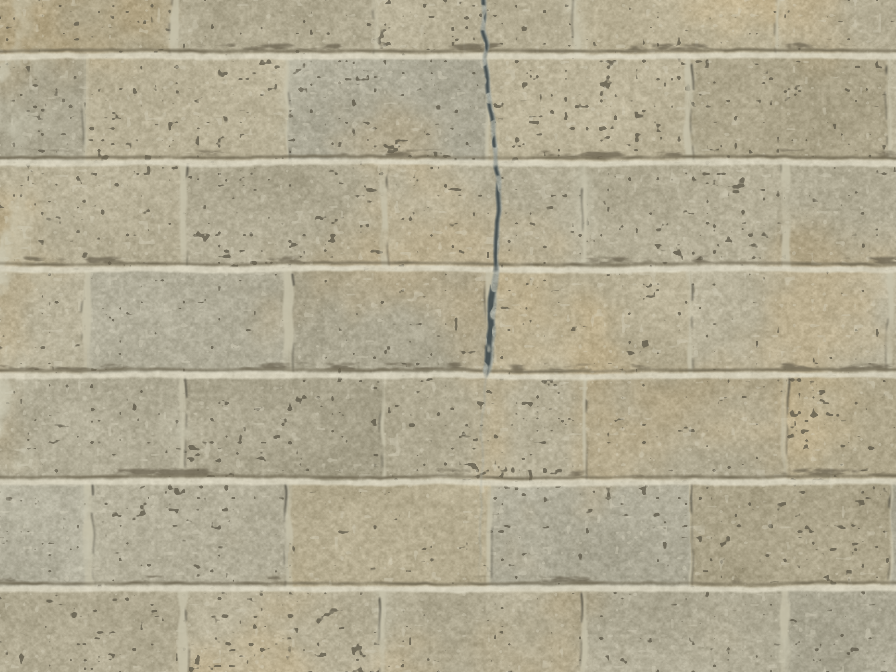
A Shadertoy shader for this texture:

```glsl
// Weathered concrete block wall in running bond: pale bed joints with shadow
// lines, patchy head joints, pitted blocks and one blue-grey vertical crack.
// Distances are in canvas heights; noise layers add grain, stains and wear.

float hash(vec2 p) {
    vec3 q = fract(vec3(p.xyx) * 0.1031);
    q += dot(q, q.yzx + 33.33);
    return fract((q.x + q.y) * q.z);
}

float noise(vec2 p) {
    vec2 i = floor(p), f = fract(p);
    f = f * f * (3.0 - 2.0 * f);
    return mix(mix(hash(i), hash(i + vec2(1, 0)), f.x),
               mix(hash(i + vec2(0, 1)), hash(i + vec2(1, 1)), f.x), f.y);
}

float fbm(vec2 p) {
    float sum = 0.0, amp = 0.5;
    for (int i = 0; i < 4; i++) {
        sum += amp * noise(p);
        p = p * 2.03 + 17.3;
        amp *= 0.5;
    }
    return sum / 0.9375;
}

// Soft-edged band of the given half width around zero
float band(float d, float halfWidth) {
    float soft = 0.0015 + 0.7 / iResolution.y;
    return 1.0 - smoothstep(halfWidth - soft, halfWidth + soft, abs(d));
}

void mainImage(out vec4 fragColor, in vec2 fragCoord) {
    vec2 p = fragCoord / iResolution.y;
    vec2 q = p + 10.0; // keeps noise coordinates positive

    // Running bond: 6.3 courses high, 4.45 blocks wide
    const vec2 block = vec2(0.2986, 0.1587);
    float wobble = 0.004 * (noise(q * vec2(9, 3)) - 0.5) + 0.002 * (noise(q * 60.0) - 0.5);
    float courseY = (p.y - 0.1233 + wobble) / block.y;
    float course = floor(courseY);
    float offset = mix(0.130, 0.268, mod(course, 2.0)) + 0.016 * (hash(vec2(course + 9.0, 4)) - 0.5);
    float bend = 0.005 * (noise(q * vec2(5, 30)) - 0.5);
    float blockX = (p.x - offset + bend) / block.x;
    vec2 id = vec2(floor(blockX), course) + 20.0;
    float above = fract(courseY) * block.y;            // height over the bed joint
    float bedDist = (courseY - round(courseY)) * block.y;
    float headDist = (blockX - round(blockX)) * block.x;
    vec2 headId = vec2(round(blockX), course) + 40.0;

    // Block face: tone per block, broad stains, fine grain
    float tone = hash(id);
    float stain = fbm(q * vec2(9, 11));
    float grain = fbm(q * vec2(150, 170));
    float speckle = noise(q * 330.0);
    vec3 col = vec3(0.688, 0.662, 0.572);
    col += 0.065 * (tone - 0.5) + 0.10 * (stain - 0.5) + 0.15 * (grain - 0.5) + 0.05 * (speckle - 0.5);
    col += vec3(0.012, 0.0, -0.018) * (2.0 * hash(id + 7.0) - 1.0);
    col += vec3(0.025, 0.0, -0.03) * smoothstep(0.55, 0.8, fbm(q * 5.0 + 3.0));

    // Dark pits, denser on some blocks, and scattered pale flecks
    float rough = hash(id + 13.0);
    float pitNoise = noise(q * vec2(95, 120)) * 0.65 + noise(q * vec2(190, 220)) * 0.35;
    float pits = smoothstep(0.83, 0.91, pitNoise + 0.10 * rough * rough + 0.12 * (stain - 0.5));
    col = mix(col, vec3(0.36, 0.34, 0.28), 0.75 * pits);
    float flecks = smoothstep(0.83, 0.93, noise(q * vec2(110, 130) + 51.0));
    col = mix(col, vec3(0.83, 0.81, 0.73), 0.40 * flecks);

    // Pale smears down the left side and beside some head joints
    float smear = smoothstep(0.42, 0.72, fbm(q * vec2(30, 22) + 8.0));
    float leftWash = exp(-p.x * 18.0) * smoothstep(0.1, 0.3, p.y);
    float headWash = exp(-abs(headDist) * 85.0) * step(0.6, hash(headId + 3.0));
    col = mix(col, vec3(0.81, 0.80, 0.72), smear * min(0.75 * leftWash + 0.65 * headWash, 0.8));

    // Head joints: thin, uneven mortar with a broken shadow on one side
    float headWidth = mix(0.002, 0.0065, pow(hash(headId), 2.0)) * (0.6 + 0.8 * noise(q * vec2(8, 34)));
    float worn = smoothstep(0.2, 0.6, noise(q * vec2(12, 28) + 5.0));
    col = mix(col, vec3(0.775, 0.755, 0.665), band(headDist, headWidth) * (0.4 + 0.45 * worn));
    float side = hash(headId + 5.0) < 0.5 ? -1.0 : 1.0;
    float gap = smoothstep(0.48, 0.72, noise(q * vec2(60, 48) + 2.0));
    gap *= 0.45 + 0.55 * smoothstep(0.09, 0.145, above);
    col = mix(col, vec3(0.31, 0.30, 0.26), 0.75 * gap * band(headDist - side * (headWidth + 0.001), 0.0016));

    // Chipped lower edges and the shadow line over each bed joint
    float chip = smoothstep(0.55, 0.75, fbm(q * vec2(22, 60) + 30.0));
    col = mix(col, vec3(0.40, 0.37, 0.30), 0.7 * chip * band(above - 0.014, 0.005));
    float shade = 0.35 + 0.5 * noise(q * vec2(35, 8));
    col = mix(col, vec3(0.42, 0.39, 0.31), shade * band(above - 0.0082, 0.0022));

    // Bed joints: continuous pale mortar
    float bedWidth = 0.0043 + 0.0022 * (noise(q * vec2(14, 6)) - 0.5);
    vec3 mortar = vec3(0.845, 0.825, 0.745) + 0.10 * (grain - 0.5);
    col = mix(col, mortar, band(bedDist, bedWidth) * (0.78 + 0.22 * noise(q * vec2(40, 20))));

    // Crack: open in the upper courses, a faint seam lower down
    float crackX = 0.715 + 0.027 * exp(-pow((p.y - 0.68) / 0.22, 2.0));
    float crackDist = p.x - crackX + 0.006 * (noise(q * vec2(3, 45)) - 0.5);
    float open = smoothstep(0.435, 0.45, p.y);
    float seam = 0.32 * smoothstep(0.12, 0.2, p.y);
    float wide = 0.0035 + 0.0025 * open * (1.0 - smoothstep(0.57, 0.62, p.y));
    float filler = band(crackDist, wide * mix(0.45, 0.75 + 0.5 * noise(q * vec2(20, 60)), open));
    col = mix(col, vec3(0.60, 0.62, 0.59) + 0.22 * (grain - 0.5), filler * mix(seam, 0.85, open));
    float split = smoothstep(0.42, 0.62, noise(q * vec2(110, 75) + 9.0));
    col = mix(col, vec3(0.23, 0.27, 0.28), 0.85 * open * split * band(crackDist + 0.3 * wide, 0.75 * wide));

    fragColor = vec4(clamp(col, 0.0, 1.0), 1.0);
}
```
